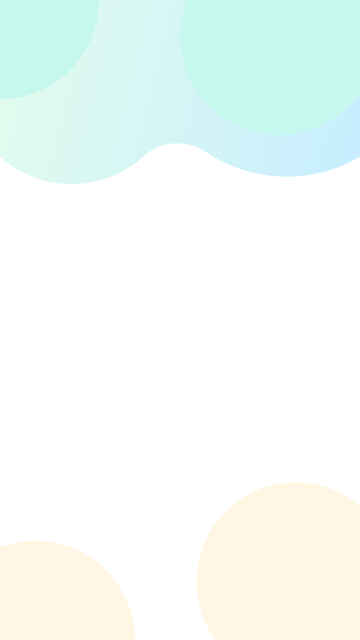
A WebGL 2 fragment shader for this background:

```glsl
#version 300 es
precision highp float;
// Pale portrait background: a gradient wave and mint discs at the top,
// cream discs at the bottom. The wave edge is three tangent circle arcs,
// and every shape is a signed distance turned into a smooth mask.

uniform vec2 u_resolution;
out vec4 fragColor;

// Canvas units: width is 1, height is ASPECT, origin at the lower left.
const float ASPECT = 16.0 / 9.0;

const vec3 WHITE = vec3(1.0);
const vec3 CREAM = vec3(1.0, 0.969, 0.890);
const vec3 MINT = vec3(0.780, 0.973, 0.929);
const vec3 WAVE_GREEN = vec3(0.882, 0.988, 0.933);
const vec3 WAVE_BLUE = vec3(0.780, 0.929, 1.0);

// Gradient axis of the wave.
const vec2 GRADIENT_START = vec2(0.0, 1.48);
const vec2 GRADIENT_END = vec2(0.97, 1.24);

// Wave arcs: centre x, centre y, radius.
const vec3 LEFT_LOBE = vec3(0.199, 1.564, 0.2977);
const vec3 NOTCH = vec3(0.492, 1.2384, 0.1412);
const vec3 RIGHT_LOBE = vec3(0.7963, 1.6875, 0.4005);

// Disc centres, all sharing one radius.
const float DISC_RADIUS = 0.2755;
const vec2 MINT_LEFT = vec2(0.0, ASPECT);
const vec2 MINT_RIGHT = vec2(0.7755, 1.678);
const vec2 CREAM_LEFT = vec2(0.0995, 0.0);
const vec2 CREAM_RIGHT = vec2(0.8218, 0.162);

float circleDistance(vec2 p, vec3 circle) {
    return length(p - circle.xy) - circle.z;
}

// Two discs of the shared radius.
float discPair(vec2 p, vec2 a, vec2 b) {
    return min(length(p - a), length(p - b)) - DISC_RADIUS;
}

// X position where a lobe touches the notch.
float joinX(vec3 lobe) {
    return mix(lobe.x, NOTCH.x, lobe.z / (lobe.z + NOTCH.z));
}

// Negative above the wave edge; clamping y keeps only the useful half arcs.
float waveDistance(vec2 p) {
    if (p.x < joinX(LEFT_LOBE))
        return circleDistance(vec2(p.x, min(p.y, LEFT_LOBE.y)), LEFT_LOBE);
    if (p.x > joinX(RIGHT_LOBE))
        return circleDistance(vec2(p.x, min(p.y, RIGHT_LOBE.y)), RIGHT_LOBE);
    return -circleDistance(vec2(p.x, max(p.y, NOTCH.y)), NOTCH);
}

// Coverage over an edge one pixel wide.
float mask(float distanceToEdge) {
    return clamp(0.5 - distanceToEdge * u_resolution.x, 0.0, 1.0);
}

void main() {
    vec2 p = gl_FragCoord.xy / u_resolution * vec2(1.0, ASPECT);

    // Wave gradient
    vec2 axis = GRADIENT_END - GRADIENT_START;
    float t = clamp(dot(p - GRADIENT_START, axis) / dot(axis, axis), 0.0, 1.0);
    vec3 waveColor = mix(WAVE_GREEN, WAVE_BLUE, t);

    // Layers from back to front
    vec3 color = mix(WHITE, waveColor, mask(waveDistance(p)));
    color = mix(color, MINT, mask(discPair(p, MINT_LEFT, MINT_RIGHT)));
    color = mix(color, CREAM, mask(discPair(p, CREAM_LEFT, CREAM_RIGHT)));

    fragColor = vec4(color, 1.0);
}
```
